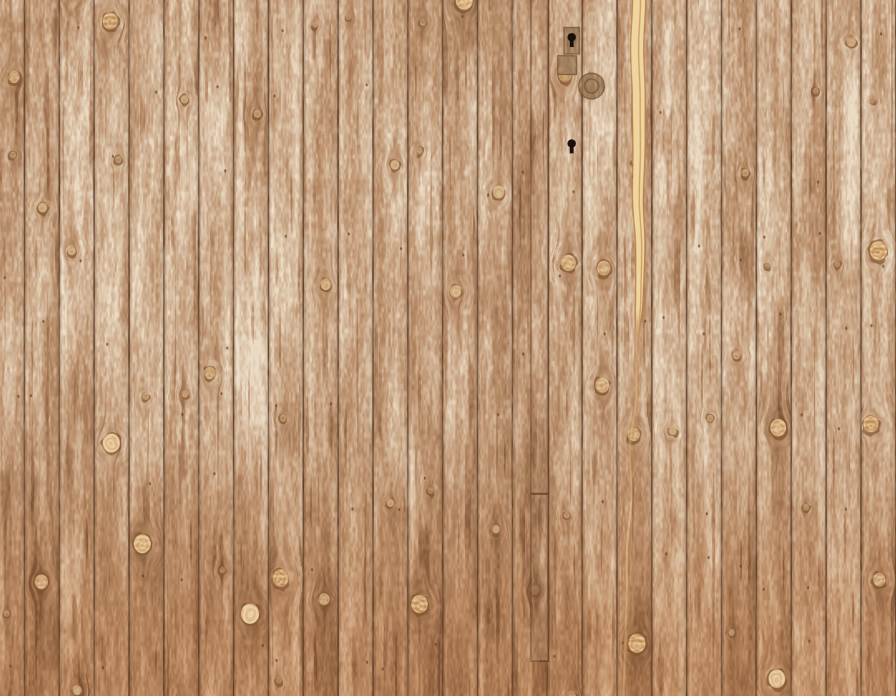
A Shadertoy shader for this texture:

```glsl
#define PITCH 0.0389
#define FIRST_SEAM 0.0273
#define SEAM_WIDTH 0.022
#define KNOT_CELL 4.4
#define KNOT_CHANCE 0.5
#define NAIL_CELL 2.3
#define NAIL_CHANCE 0.3
#define GRAIN 0.46
#define STREAKS 0.32
#define WEAR 0.24
#define BASE_TONE 0.62

const vec3 DARK = vec3(0.50, 0.34, 0.22);
const vec3 MID = vec3(0.73, 0.56, 0.42);
const vec3 LIGHT = vec3(0.92, 0.86, 0.77);
const vec3 GROOVE = vec3(0.39, 0.25, 0.15);
const vec3 KNOT = vec3(0.93, 0.82, 0.65);
const vec3 RESIN = vec3(0.96, 0.87, 0.66);
const vec3 AMBER = vec3(0.72, 0.49, 0.25);

float hash(vec2 p) {
    vec3 q = fract(vec3(p.xyx) * 0.1031);
    q += dot(q, q.yzx + 33.33);
    return fract((q.x + q.y) * q.z);
}

float noise(vec2 p) {
    vec2 i = floor(p), f = fract(p);
    f = f * f * (3.0 - 2.0 * f);
    return mix(mix(hash(i), hash(i + vec2(1, 0)), f.x),
               mix(hash(i + vec2(0, 1)), hash(i + vec2(1, 1)), f.x), f.y);
}

// Coverage of a shape with signed distance d
float fill(float d, float px) { return smoothstep(0.75 * px, -0.75 * px, d); }

float box(vec2 p, vec2 halfSize) {
    vec2 q = abs(p) - halfSize;
    return length(max(q, 0.0)) + min(max(q.x, q.y), 0.0);
}

float keyhole(vec2 p) {
    return min(length(p) - 0.12, box(p + vec2(0.0, 0.15), vec2(0.055, 0.13)));
}

vec3 woodRamp(float t) {
    t = clamp(t, 0.0, 1.0) * 2.0;
    return mix(mix(DARK, MID, min(t, 1.0)), LIGHT, max(t - 1.0, 0.0));
}

void mainImage(out vec4 fragColor, in vec2 fragCoord) {
    // One unit is the width of a plank
    vec2 p = (fragCoord / iResolution.x - vec2(FIRST_SEAM, 0.0)) / PITCH;
    float px = 1.0 / (iResolution.x * PITCH);
    float height = fragCoord.y / iResolution.y;
    float plank = floor(p.x), across = fract(p.x);
    float seed = hash(vec2(plank + 40.0, 7.0));

    // Knots bend the grain and darken the wood above and below
    vec2 g = p;
    float halo = 0.0, rim = 0.0, core = 0.0, ring = 0.0;
    for (int j = -1; j <= 1; j++) {
        vec2 cell = vec2(plank + 60.0, floor(p.y / KNOT_CELL + seed) + float(j) + 10.0);
        if (hash(cell) > KNOT_CHANCE) continue;
        float size = hash(cell + 31.0);
        float r = mix(0.09, 0.29, size * size);
        vec2 center = vec2(mix(0.28, 0.72, hash(cell + 57.0)),
            (cell.y - 10.0 - seed + mix(0.2, 0.8, hash(cell + 83.0))) * KNOT_CELL);
        vec2 d = vec2(across, p.y) - center;
        g.x -= d.x * exp(-dot(d, d) / (r * r * 4.0));
        halo += exp(-(d.x * d.x + d.y * d.y * 0.05) / (r * r * 1.4));
        float dist = length(d * vec2(1.0, 0.85)) + 0.1 * (noise(p * 7.0) - 0.5);
        rim = max(rim, fill(dist - r - 0.015, px));
        core = max(core, fill(length((d + vec2(0.0, -0.035)) * vec2(1.0, 0.9)) - r * 0.9, px)
            * (0.4 + 0.6 * size));
        ring += 0.5 + 0.5 * cos(dist * 45.0);
    }

    // Grain, streaks and worn patches, different on every plank
    vec2 shift = vec2(plank * 17.0 + 90.0, seed * 50.0 + 20.0);
    float fine = noise(g * vec2(15.0, 1.6) + shift) * 0.5 + noise(g * vec2(21.0, 7.0) + shift) * 0.5;
    float streak = noise(g * vec2(4.5, 0.3) + shift);
    float wear = noise(g * vec2(1.3, 0.35) + shift + 9.0);
    float crack = smoothstep(0.76, 0.92, noise(g * vec2(9.0, 0.45) + shift + 33.0));
    float flake = smoothstep(0.62, 0.85, noise(g * vec2(13.0, 5.0) + shift + 71.0));
    float tone = BASE_TONE + GRAIN * (fine - 0.5) + STREAKS * (streak - 0.5)
        + WEAR * (wear - 0.5) + 0.13 * (seed - 0.5);
    tone += 0.22 * smoothstep(0.0, 0.5, height) - 0.15 - 0.06 * smoothstep(0.75, 1.0, height);
    tone += 0.1 * flake * smoothstep(0.1, 0.5, height) - 0.27 * crack - 0.2 * min(halo, 1.0);
    tone -= 0.1 * smoothstep(1.8, 0.6, abs(p.x - 14.2));
    vec3 color = woodRamp(tone);
    color *= mix(vec3(1.0, 0.95, 0.89), vec3(1.0), smoothstep(0.0, 0.4, height));

    // Pale knots with a thin brown rim, heavier below
    color = mix(color, vec3(0.50, 0.32, 0.18), rim * 0.7);
    color = mix(color, mix(KNOT, vec3(0.80, 0.62, 0.41), 0.5 * ring), core);

    // Nail holes
    vec2 nail = vec2(plank + 150.0, floor(p.y / NAIL_CELL) + 70.0);
    vec2 nailPos = vec2(mix(0.15, 0.85, hash(nail + 5.0)), mix(0.2, 0.8, hash(nail + 9.0)) * NAIL_CELL);
    float hole = length((vec2(across, mod(p.y, NAIL_CELL)) - nailPos) * vec2(1.0, 0.7)) - 0.03;
    color = mix(color, GROOVE, fill(hole, px) * 0.75 * step(hash(nail), NAIL_CHANCE));

    // Grooves between planks fade in and out beside a worn bevel
    float seam = min(across, 1.0 - across);
    float joint = floor(p.x + 0.5) * 9.0 + 50.0;
    float depth = 0.4 + 0.3 * noise(vec2(joint, p.y * 0.5)) + 0.4 * noise(vec2(joint, p.y * 4.0));
    color *= 1.0 - 0.1 * smoothstep(0.14, 0.0, seam);
    color += 0.04 * fill(abs(across - 0.1) - 0.025, px);
    color = mix(color, GROOVE, fill(seam - SEAM_WIDTH, px) * depth);

    // Cover strip where the two door leaves meet
    float strip = box(p - vec2(14.78, 11.0), vec2(0.25, 10.0));
    color = mix(color, woodRamp(tone + 0.12), fill(strip, px) * 0.7);
    color = mix(color, GROOVE, fill(abs(strip) - 0.025, px) * mix(0.5, 0.9, step(14.8, p.x)));
    color = mix(color, GROOVE, fill(box(p - vec2(14.78, 5.8), vec2(0.25, 0.03)), px) * 0.8);

    // Resin run, thinning to amber threads lower down
    float run = p.x - 17.2 - 0.4 * smoothstep(0.0, 13.0, p.y) - 0.14 * (noise(vec2(3.0, p.y * 0.7)) - 0.5);
    float fresh = smoothstep(10.2, 11.2, p.y);
    float width = mix(0.03, 0.17, fresh * smoothstep(6.0, 18.0, p.y));
    color = mix(color, AMBER, fill(abs(run) - width - 0.04, px) * mix(0.5 * streak, 0.75, fresh));
    color = mix(color, RESIN, fill(abs(run) - width, px) * mix(0.5 * wear, 0.9, fresh));
    color = mix(color, AMBER, fill(abs(run - 0.04) - 0.02, px) * fresh * 0.6);

    // Lock plates, round boss and keyholes
    float plate = min(box(p - vec2(15.57, 18.1), vec2(0.27)), box(p - vec2(15.7, 18.8), vec2(0.22, 0.38)));
    float boss = length(p - vec2(16.27, 17.5));
    float metal = min(plate, boss - 0.37);
    color = mix(color, vec3(0.60, 0.47, 0.34) + 0.2 * (fine - 0.5), fill(metal, px) * 0.85);
    color = mix(color, GROOVE, fill(abs(metal) - 0.02, px) * 0.6);
    color = mix(color, GROOVE, fill(abs(boss - 0.2) - 0.025, px) * 0.5);
    float keys = min(keyhole(p - vec2(15.7, 18.9)), keyhole(p - vec2(15.7, 15.85)));
    color = mix(color, vec3(0.10, 0.06, 0.04), fill(keys, px));

    fragColor = vec4(clamp(color, 0.0, 1.0), 1.0);
}
```
